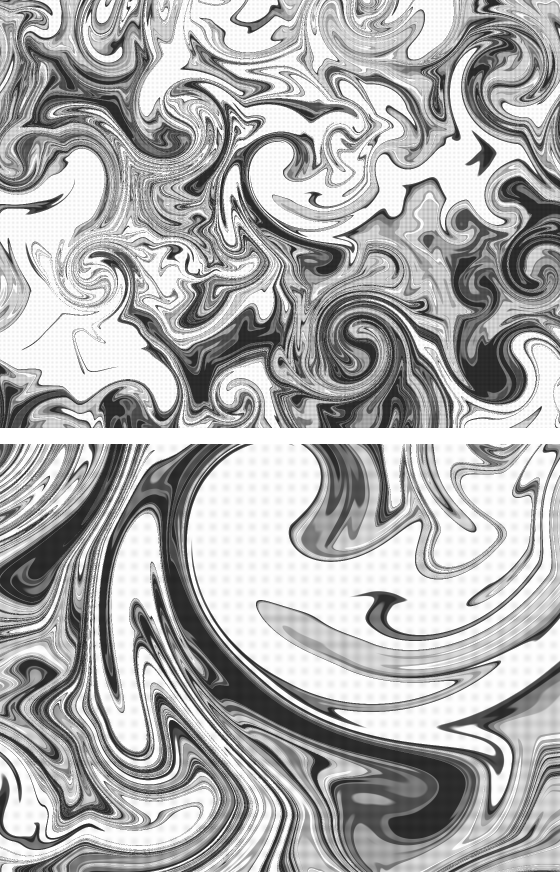
Top: the whole. Bottom: its middle third, enlarged.
This texture is drawn by a WebGL 1 fragment shader. Its source:

```glsl
precision highp float;
// Grey marbled ink: soft dye bands are stirred by many scattered vortices,
// which fold them into spirals, plumes and thin filaments. A fine woven
// mesh lies over the ink, faint on white and stronger on the greys.

uniform vec2 u_resolution;

const int VORTICES = 130;
const float SMALL_RADIUS = 0.07;   // vortex sizes, in canvas heights
const float LARGE_RADIUS = 0.27;
const float MIN_TWIST = 1.3;       // turn at the vortex core, in radians
const float MAX_TWIST = 4.2;
const float DYE_SCALE = 4.7;       // dye blobs per canvas height
const float DYE_SPREAD = 0.150;    // standard deviation of the dye noise
const float STREAK_SCALE = 36.0;   // flecks per canvas height
const float STREAK_DEPTH = 0.24;
const float EDGE_SOFTNESS = 0.005;
const float MESH_COUNT = 98.0;     // threads per canvas height
const float MESH_DEPTH = 0.15;
const int AA = 3;                  // samples per pixel side

const float WHITE = 0.995;
const float LIGHT = 0.87;
const float MID = 0.69;
const float GREY = 0.50;
const float DARK = 0.32;
const float INK = 0.18;

float hash(vec2 p) {
  return fract(sin(dot(p, vec2(127.1, 311.7))) * 43758.5453);
}

float noise(vec2 p) {
  vec2 cell = floor(p);
  vec2 f = fract(p);
  f = f * f * f * (f * (f * 6.0 - 15.0) + 10.0);
  float low = mix(hash(cell), hash(cell + vec2(1.0, 0.0)), f.x);
  float high = mix(hash(cell + vec2(0.0, 1.0)), hash(cell + 1.0), f.x);
  return mix(low, high, f.y);
}

// Turn the point about each vortex; small late eddies come first.
vec2 stir(vec2 p, float aspect) {
  for (int i = 0; i < VORTICES; i++) {
    float id = float(i) + 1.0;
    vec2 place = vec2(hash(vec2(id, 1.7)), hash(vec2(id, 5.3)));
    vec2 center = (place * 1.2 - 0.1) * vec2(aspect, 1.0);
    float age = id / float(VORTICES);
    float size = hash(vec2(id, 9.1));
    float radius = mix(SMALL_RADIUS, LARGE_RADIUS, size * mix(size, 1.0, age * 0.5));
    vec2 d = p - center;
    float k = 1.0 - dot(d, d) / (radius * radius);
    if (k > 0.0) {
      float spin = hash(vec2(id, 13.9)) < 0.5 ? -1.0 : 1.0;
      float angle = spin * mix(MIN_TWIST, MAX_TWIST, hash(vec2(id, 17.3))) * k * k;
      float c = cos(angle);
      float s = sin(angle);
      p = center + vec2(c * d.x - s * d.y, s * d.x + c * d.y);
    }
  }
  return p;
}

// Layered noise, spread evenly over 0..1 so band widths are area shares;
// fine flecks break up the greys but leave the white pools clean.
float dye(vec2 p) {
  vec2 q = p * DYE_SCALE + 7.0;
  float n = 0.62 * noise(q) + 0.28 * noise(q * 2.4 + 19.0) + 0.10 * noise(q * 5.1 + 41.0);
  float level = 1.0 / (1.0 + exp(-1.7 * (n - 0.5) / DYE_SPREAD));
  float fleck = noise(p * STREAK_SCALE + 63.0) - 0.5;
  return level + STREAK_DEPTH * fleck * smoothstep(0.36, 0.60, level);
}

float band(float tone, float level, float edge, float next) {
  return mix(tone, next, smoothstep(edge - EDGE_SOFTNESS, edge + EDGE_SOFTNESS, level));
}

// White pools with dark rims, then streaked greys and flecks of deep ink.
float inkTone(float level) {
  float tone = WHITE;
  tone = band(tone, level, 0.315, DARK);
  tone = band(tone, level, 0.340, INK);
  tone = band(tone, level, 0.368, GREY);
  tone = band(tone, level, 0.410, MID);
  tone = band(tone, level, 0.465, LIGHT);
  tone = band(tone, level, 0.620, MID);
  tone = band(tone, level, 0.660, WHITE);
  tone = band(tone, level, 0.700, LIGHT);
  tone = band(tone, level, 0.805, GREY);
  tone = band(tone, level, 0.835, MID);
  tone = band(tone, level, 0.880, DARK);
  tone = band(tone, level, 0.930, GREY);
  tone = band(tone, level, 0.960, INK);
  return tone;
}

// Crossed threads of uneven weight; on white only their crossings show.
float mesh(vec2 p, float tone) {
  vec2 q = p * MESH_COUNT;
  vec2 thread = 0.5 + 0.5 * cos(6.2832 * q);
  vec2 id = floor(q + 0.5);
  vec2 weight = 0.5 + vec2(hash(vec2(id.x, 3.0)), hash(vec2(id.y, 8.0)));
  float weave = 0.5 * dot(thread, weight);
  float dots = 0.45 * thread.x * thread.y;
  return 1.0 - MESH_DEPTH * mix(weave, dots, smoothstep(0.88, 0.97, tone));
}

void main() {
  float aspect = u_resolution.x / u_resolution.y;
  float tone = 0.0;
  for (int y = 0; y < AA; y++) {
    for (int x = 0; x < AA; x++) {
      vec2 offset = (vec2(float(x), float(y)) + 0.5) / float(AA) - 0.5;
      vec2 p = (gl_FragCoord.xy + offset) / u_resolution.y;
      tone += inkTone(dye(stir(p, aspect)));
    }
  }
  tone /= float(AA * AA);
  tone *= mesh(gl_FragCoord.xy / u_resolution.y, tone);
  gl_FragColor = vec4(vec3(tone), 1.0);
}
```
